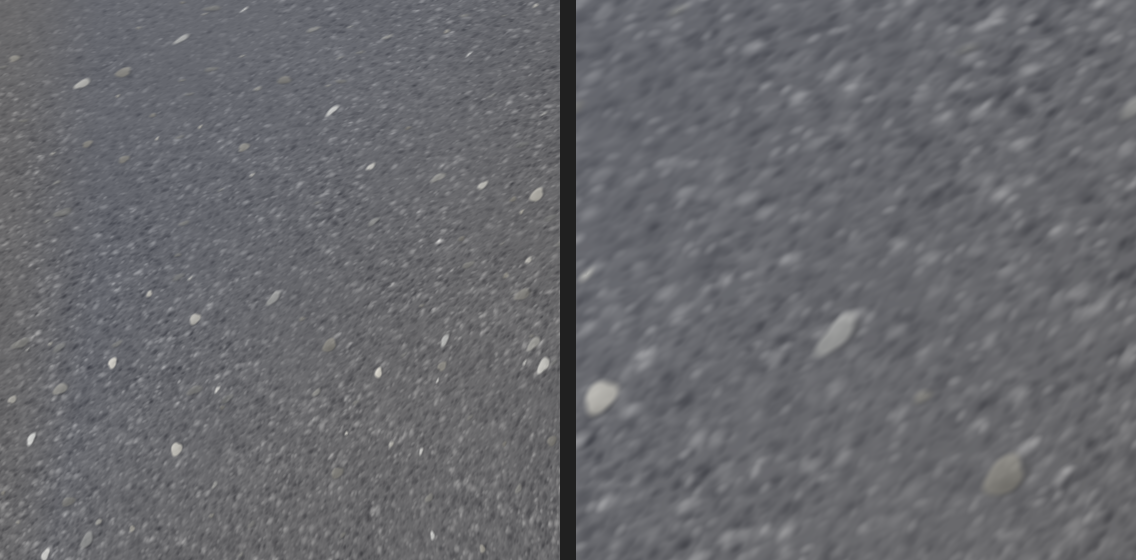
Left: the whole. Right: its middle third, enlarged.
Reproduce this texture procedurally as a WebGL 2 fragment shader.

```glsl
#version 300 es
precision highp float;
// Fine grey grit with scattered pale pebbles, seen at a slant.
// Grit is cellular noise: each cell owns a soft, shaded, elongated grain whose
// direction follows a smooth flow field; pebbles are lumpy ellipses on that flow.

uniform vec2 u_resolution;
out vec4 outColor;

const vec3 BASE = vec3(0.402, 0.410, 0.437);
const vec3 WARM_TINT = vec3(0.008, -0.002, -0.022);
const vec3 LIGHT_TINT = vec3(1.0, 0.99, 0.95);
const vec3 PEBBLE_DULL = vec3(0.50, 0.50, 0.49);
const vec3 PEBBLE_BRIGHT = vec3(0.80, 0.80, 0.79);
const float COARSE_CELLS = 88.0;
const float FINE_CELLS = 150.0;
const float COARSE_CONTRAST = 0.068;
const float FINE_CONTRAST = 0.048;
const float RELIEF = 0.75;        // light and dark flanks of a grain
const float PEBBLE_CELLS = 11.0;
const float PEBBLE_SHARE = 0.38;  // chance that a cell holds a pebble
const float PEBBLE_SIZE = 0.0125;
const float SPECK_CELLS = 27.0;
const float SPECK_SHARE = 0.10;
const float SPECK_SIZE = 0.0055;
const float EDGE = 0.0022;        // softness of pebble outlines

vec3 hash3(vec2 cell, float seed) {
    vec3 q = fract(vec3(cell.xyx + seed) * vec3(0.1031, 0.1030, 0.0973));
    q += dot(q, q.yxz + 33.33);
    return fract((q.xxy + q.yzz) * q.zyx);
}

// Slow irregular variation in about -1..1, from layered sines.
float drift(vec2 p) {
    float a = sin(p.x * 9.0 + 2.0 * sin(p.y * 7.0 + 1.0));
    float b = sin(p.y * 13.0 - p.x * 6.0 + 1.7 * sin(p.x * 11.0));
    float c = sin(p.x * 23.0 + p.y * 19.0 + 2.0 * sin(p.y * 17.0 - p.x * 5.0));
    return (a + b + c) / 3.0;
}

// Nearly level at the top, diagonal in the middle, steep at lower right.
float flowAngle(vec2 p) {
    float low = 1.0 - p.y;
    return 0.30 + 0.50 * low + 0.70 * p.x * low * low;
}

// Coordinates along and across a direction.
vec2 toFlow(vec2 d, float angle) {
    vec2 along = vec2(cos(angle), sin(angle));
    return vec2(dot(d, along), dot(d, vec2(-along.y, along.x)));
}

// Sum of shaded oval grains, one per cell.
float grit(vec2 p, float cells, float seed) {
    vec2 home = floor(p * cells);
    float width = mix(0.58, 0.40, clamp(p.y, 0.0, 1.0));
    float sum = 0.0;
    for (int j = -1; j <= 1; j++)
    for (int i = -1; i <= 1; i++) {
        vec2 cell = home + vec2(i, j);
        vec3 h = hash3(cell, seed);
        vec2 center = cell + h.xy;
        float angle = flowAngle(center / cells) + 0.5 * (h.y - 0.5);
        vec2 q = toFlow(p * cells - center, angle) / vec2(1.0, width);
        float falloff = max(0.0, 1.0 - dot(q, q));
        float tone = 2.0 * h.z - 1.0 + 0.9 * smoothstep(0.90, 0.96, h.z);
        sum += falloff * falloff * (tone + RELIEF * q.y);
    }
    return sum;
}

// Paints sparse lumpy stones, each with a thin shadow on its lower side.
vec3 addStones(vec3 ground, vec2 p, float cells, float share, float size, float seed) {
    vec2 home = floor(p * cells);
    vec3 color = ground;
    for (int j = -1; j <= 1; j++)
    for (int i = -1; i <= 1; i++) {
        vec2 cell = home + vec2(i, j);
        vec3 place = hash3(cell, seed);
        vec3 look = hash3(cell, seed + 41.0);
        if (place.z > share) continue;
        vec2 center = (cell + 0.1 + 0.8 * place.xy) / cells;
        vec2 q = toFlow(p - center, flowAngle(center) + 0.6 * (look.y - 0.5));
        float radius = size * mix(0.65, 1.3, look.x);
        float flatness = mix(0.62, 0.36, clamp(center.y, 0.0, 1.0)) + 0.16 * (look.z - 0.5);
        vec2 s = q / vec2(1.0, flatness);
        float around = atan(s.y, s.x);
        float lump = 1.0 + 0.12 * sin(2.0 * around + 6.3 * look.z)
                   + 0.09 * sin(3.0 * around + 6.3 * look.x);
        float dist = (length(s) - radius * lump) * flatness;
        float shadowDist = (length(s + vec2(-0.1, 0.35) * radius) - radius) * flatness;
        color *= 1.0 - 0.13 * (1.0 - smoothstep(-EDGE, EDGE, shadowDist));
        vec3 stone = mix(PEBBLE_DULL, PEBBLE_BRIGHT, look.y * look.y);
        stone += vec3(0.025, 0.010, -0.020) * (look.z - 0.4);
        stone += 0.05 * q.y / (radius * flatness) + 0.35 * (ground - BASE);
        float cover = 1.0 - smoothstep(-EDGE, EDGE, dist);
        color = mix(color, stone, cover * mix(0.65, 1.0, look.y));
    }
    return color;
}

void main() {
    vec2 p = gl_FragCoord.xy / min(u_resolution.x, u_resolution.y);

    // Grit is calmer at upper left and rougher in patches.
    float calm = smoothstep(0.45, 1.1, p.y) * (1.0 - smoothstep(0.3, 1.0, p.x));
    float rough = (1.0 + 0.30 * drift(p * 1.3)) * (1.0 - 0.55 * calm);
    float light = COARSE_CONTRAST * grit(p, COARSE_CELLS, 3.0)
                + FINE_CONTRAST * grit(p, FINE_CELLS, 17.0);
    light = light * rough + 0.010 * drift(p * 0.6 + 2.0);

    // Brownish cast toward the left edge and the lower right.
    float warm = max(smoothstep(0.6, 1.5, p.x + 1.0 - p.y), 1.0 - smoothstep(0.0, 0.2, p.x));
    vec3 color = BASE + WARM_TINT * warm + light * LIGHT_TINT;

    color = addStones(color, p, SPECK_CELLS, SPECK_SHARE, SPECK_SIZE, 7.0);
    color = addStones(color, p, PEBBLE_CELLS, PEBBLE_SHARE, PEBBLE_SIZE, 29.0);
    outColor = vec4(clamp(color, 0.0, 1.0), 1.0);
}
```
